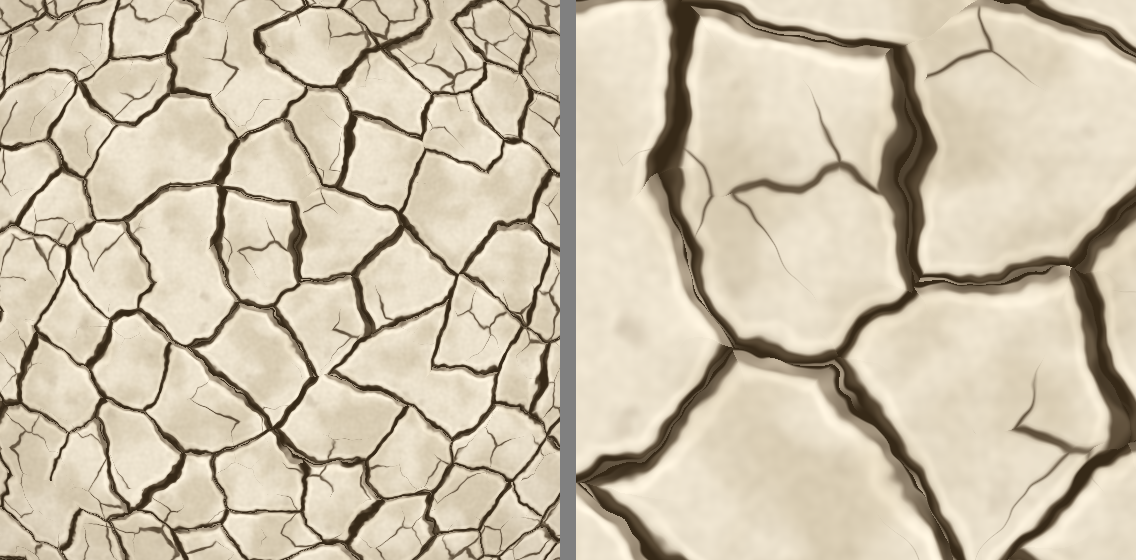
Left, the full canvas; right, a detail of the centre.
Write a WebGL 1 fragment shader that draws this texture.

```glsl
precision highp float;
// Dry cracked mud: pale plates split by dark, ragged cracks that get finer towards the rim.
uniform vec2 u_resolution;

const vec3 PALE = vec3(0.93, 0.89, 0.81);
const vec3 CLAY = vec3(0.85, 0.80, 0.70);
const vec3 TAN = vec3(0.72, 0.66, 0.57);
const vec3 WALL = vec3(0.52, 0.46, 0.38);
const vec3 BROWN = vec3(0.35, 0.29, 0.21);
const vec3 DEEP = vec3(0.21, 0.16, 0.095);

const float CENTRE_DENSITY = 6.3;  // plates per canvas in the middle
const float RIM_DENSITY = 5.5;     // growth of that number outwards
const vec2 PLATE_SHAPE = vec2(0.84, 1.2);
const float JITTER = 0.62;
const float CRACK_WIDTH = 0.046;   // half width, in plates
const float CLOSED_SHARE = 0.10;   // borders that never opened
const float FINE_SCALE = 1.9;
const float FINE_WIDTH = 0.052;
const float SOFTNESS = 0.0014;     // edge blur, in canvas units
const vec2 LIGHT = vec2(0.35, 0.94);

vec2 hash2(vec2 p) {
  vec3 a = fract(p.xyx * vec3(0.1031, 0.1030, 0.0973));
  a += dot(a, a.yzx + 33.33);
  return fract((a.xx + a.yz) * a.zy);
}

float corner(vec2 cell, vec2 offset, vec2 f) {
  return dot(hash2(cell + offset) * 2.0 - 1.0, f - offset);
}

// Gradient noise, roughly -0.7 to 0.7
float noise(vec2 p) {
  vec2 i = floor(p), f = fract(p);
  vec2 u = f * f * f * (f * (f * 6.0 - 15.0) + 10.0);
  float low = mix(corner(i, vec2(0.0), f), corner(i, vec2(1.0, 0.0), f), u.x);
  float high = mix(corner(i, vec2(0.0, 1.0), f), corner(i, vec2(1.0), f), u.x);
  return mix(low, high, u.y);
}

vec2 noise2(vec2 p) {
  return vec2(noise(p), noise(p + vec2(37.2, 71.8)));
}

float fbm(vec2 p) {
  return noise(p) + 0.5 * noise(p * 2.1 + 9.0) + 0.25 * noise(p * 4.3 + 21.0);
}

// Plate centre on a jittered grid with staggered columns
vec2 site(vec2 cell) {
  float stagger = 0.5 * mod(cell.x, 2.0) - 0.25;
  return (cell + 0.5 + vec2(0.0, stagger) + JITTER * (hash2(cell + 100.0) - 0.5)) * PLATE_SHAPE;
}

// x: distance to the crack edge (negative inside), y: half width, zw: direction to the crack
vec4 cracks(vec2 q, float width, float closedShare) {
  vec2 base = floor(q / PLATE_SHAPE), home = base, toHome = vec2(0.0);
  float nearest = 1e3;
  for (int y = -1; y <= 1; y++) {
    for (int x = -1; x <= 1; x++) {
      vec2 cell = base + vec2(float(x), float(y));
      vec2 r = site(cell) - q;
      if (dot(r, r) < nearest) { nearest = dot(r, r); home = cell; toHome = r; }
    }
  }
  vec4 best = vec4(1e3, width, 0.0, 1.0);
  for (int y = -2; y <= 2; y++) {
    for (int x = -2; x <= 2; x++) {
      vec2 cell = home + vec2(float(x), float(y));
      vec2 r = site(cell) - q, across = r - toHome;
      if (dot(across, across) > 1e-4) {
        vec2 n = normalize(across);
        float chance = hash2(home + cell + 300.0).x;
        float w = chance < closedShare ? -0.25 : width * mix(0.4, 1.3, chance);
        float gap = dot(0.5 * (toHome + r), n) - w;
        if (gap < best.x) best = vec4(gap, w, n);
      }
    }
  }
  return best;
}

void main() {
  vec2 uv = gl_FragCoord.xy / u_resolution.y;
  vec2 p = uv - 0.5 * u_resolution / u_resolution.y;
  float r2 = dot(p, p);
  float density = CENTRE_DENSITY + 2.0 * RIM_DENSITY * r2;
  float soft = max(SOFTNESS, 0.7 / u_resolution.y);

  // Smaller plates outwards, borders bent and ragged
  vec2 q = p * (CENTRE_DENSITY + RIM_DENSITY * r2) + 20.0;
  q += 0.24 * noise2(q * 1.2) + 0.075 * noise2(q * 4.5) + 0.022 * noise2(q * 13.0);

  // Main cracks, then a partly opened fine net that thickens at the rim
  float swell = 1.0 + 0.8 * noise(q * 2.6);
  vec4 wide = cracks(q, CRACK_WIDTH * swell, CLOSED_SHARE);
  float rim = smoothstep(0.22, 0.50, max(0.85 * abs(p.x), abs(p.y)));
  float opened = clamp(0.85 * rim + 2.4 * noise(q * 1.1 + 50.0) - 0.5, -0.8, 0.85);
  vec4 thin = cracks(q * FINE_SCALE + 7.0, FINE_WIDTH * opened, 0.2);
  float gap = wide.x / density;
  float thinGap = thin.x / (density * FINE_SCALE);

  // Plates: soft mottling, stains, slight curl and a bright lip at the borders
  float mottle = fbm(uv * 10.0 + 3.0);
  vec3 color = mix(CLAY, PALE, smoothstep(-0.36, 0.20, mottle - 0.15 * rim));
  color = mix(color, TAN, 0.35 * smoothstep(0.25, 0.75, fbm(uv * 23.0 + 40.0)));
  color = mix(color, TAN, 0.35 * smoothstep(0.42, 0.72, sqrt(r2)));
  float facing = dot(wide.zw, LIGHT);
  color += 0.03 * facing * exp(-max(gap, 0.0) / 0.012);
  color += 0.05 * exp(-pow((gap - 0.0055) / 0.003, 2.0));
  color += 0.035 * noise(uv * 120.0) + 0.025 * noise(uv * 48.0);

  // Fine cracks, shaded below by a pale brown fringe
  float fringe = 1.0 - smoothstep(0.0, 0.0035, thinGap);
  color = mix(color, TAN, 0.5 * fringe * smoothstep(0.0, 0.3, opened));
  float thinCover = 1.0 - smoothstep(-soft, soft, thinGap);
  color = mix(color, mix(BROWN, WALL, 0.25 + noise(q * 5.0)), thinCover);

  // Main cracks: dark floor, brown walls, and a pale ledge on the side facing the light
  float depth = clamp(-wide.x / max(wide.y, 0.004), 0.0, 1.0);
  vec3 inside = mix(BROWN, DEEP, smoothstep(0.1, 0.7, depth + 0.9 * noise(q * 6.0)));
  float lit = smoothstep(0.30, 0.75, facing) * smoothstep(-0.35, 0.05, noise(q * 1.8 + 80.0));
  float shade = smoothstep(0.30, 0.75, -facing) * smoothstep(-0.1, 0.2, noise(q * 2.2 + 30.0));
  float streak = depth + 0.7 * noise(q * vec2(5.0, 9.0));
  float ledge = lit * (1.0 - smoothstep(0.75, 0.95, streak));
  ledge = max(ledge, shade * smoothstep(0.65, 0.85, streak));
  inside = mix(inside, mix(WALL, TAN, 0.75 + 1.2 * noise(q * 11.0)), 0.95 * ledge);
  float lip = 1.0 - smoothstep(0.0, 0.003, gap);
  color = mix(color, TAN, 0.4 * lip);
  color = mix(color, inside, 1.0 - smoothstep(-soft, soft, gap));

  gl_FragColor = vec4(clamp(color, 0.0, 1.0), 1.0);
}
```
